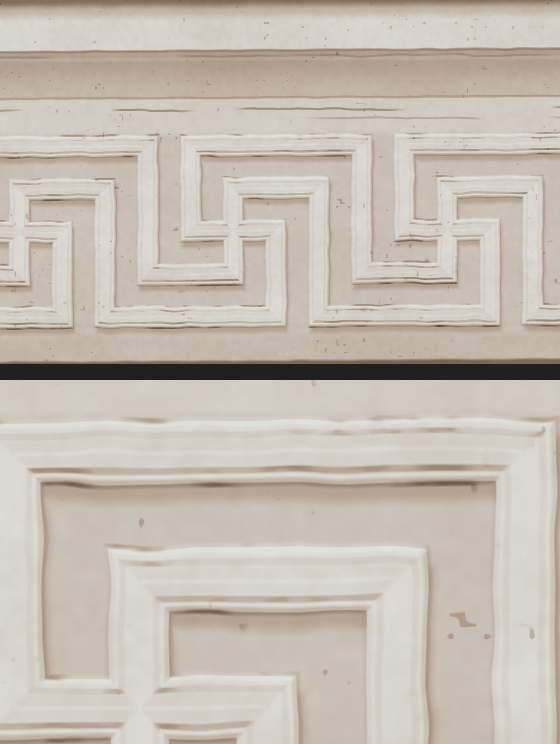
Top: the whole. Bottom: its middle third, enlarged.
Reproduce this pattern procedurally as a Shadertoy shader.

```glsl
// Weathered plaster frieze: an interlocking meander in relief below a cove moulding.

const float MODULE = 0.1175;             // fret grid step, in canvas heights
const float PERIOD = 5.0;                // modules per repeat
const vec2 CROSSING = vec2(0.641, 0.3655);
const float TILT = 0.006;
const vec3 SHADE = vec3(0.55, 0.48, 0.41);
const vec3 CLAY = vec3(0.71, 0.64, 0.58);
const vec3 CREAM = vec3(0.86, 0.855, 0.825);

float hash(vec2 p) {
    p = fract(p * vec2(0.1031, 0.1137));
    p += dot(p, p.yx + 33.33);
    return fract((p.x + p.y) * p.x * 17.0);
}

float noise(vec2 p) {
    vec2 i = floor(p), f = fract(p);
    f = f * f * (3.0 - 2.0 * f);
    return mix(mix(hash(i), hash(i + vec2(1, 0)), f.x),
               mix(hash(i + vec2(0, 1)), hash(i + vec2(1, 1)), f.x), f.y);
}

float fbm(vec2 p) {
    float sum = 0.0, gain = 0.5;
    for (int i = 0; i < 4; i++) {
        sum += gain * noise(p);
        p = p * 2.03 + 17.0;
        gain *= 0.5;
    }
    return sum;
}

// Soft line of half width w around zero
float line(float d, float w) { return 1.0 - smoothstep(0.3 * w, w, abs(d)); }

// Square-cornered distance to an axis-aligned segment
float segment(vec2 p, vec2 a, vec2 b) {
    vec2 d = abs(p - clamp(p, min(a, b), max(a, b)));
    return max(d.x, d.y);
}

// One arm runs from a crossing to the next; it repeats along x
float arm(vec2 p) {
    const vec2 path[7] = vec2[7](vec2(0, 0), vec2(0, 1), vec2(2, 1),
        vec2(2, -2), vec2(6, -2), vec2(6, 0), vec2(5, 0));
    p.x = mod(p.x + 0.5, PERIOD) - 0.5;
    float d = 1e3;
    for (int i = 0; i < 6; i++) {
        d = min(d, segment(p, path[i], path[i + 1]));
        d = min(d, segment(p + vec2(PERIOD, 0), path[i], path[i + 1]));
    }
    return d;
}

// The second arm is the first turned half a revolution
float fret(vec2 p) { return min(arm(p), arm(-p)); }

// Horizontal mouldings, as a tone from 0 (dark) to 1 (light)
float mouldings(float y, float aa) {
    float tone = mix(0.68, 0.86, smoothstep(0.06, 0.13, y));
    float cove = mix(0.66, 0.44, smoothstep(0.74, 0.84, y));
    cove += 0.1 * line(y - 0.838, 0.008);
    float fascia = 0.93 - 0.3 * smoothstep(0.94, 0.975, y) - 0.8 * smoothstep(0.972, 1.0, y);
    tone = mix(tone, cove, smoothstep(-aa, aa, y - 0.732));
    tone = mix(tone, fascia, smoothstep(-aa, aa, y - 0.863));
    tone -= 0.35 * line(y - 0.731, 0.005) + 0.3 * line(y - 0.861, 0.006);
    return tone - 0.9 * (1.0 - smoothstep(0.004, 0.014, y));
}

// Wandering hairline whose strength comes and goes along x
float crack(vec2 p, float height, float seed) {
    float wander = 0.014 * (fbm(vec2(p.x * 9.0, seed)) - 0.5);
    float presence = smoothstep(0.42, 0.6, noise(vec2(p.x * 5.0, seed + 7.0)));
    return presence * line(p.y - height - wander, 0.0045);
}

// Relief tone of the fret over the ground tone
float relief(vec2 q, float ground, float wear, float aa) {
    const float e = 0.03;
    vec2 dx = vec2(e, 0), dy = vec2(0, e);
    float d = fret(q);
    vec2 slope = vec2(fret(q + dx) - fret(q - dx), fret(q + dy) - fret(q - dy)) / (2.0 * e);
    float facing = dot(slope, vec2(-0.3, 1.0));
    float level = abs(slope.y);

    // Recessed ground with shadow thrown from above
    float inside = 1.0 - smoothstep(2.2, 2.35, abs(q.y));
    float shadow = 1.0 - smoothstep(0.17, 0.31, fret(q + vec2(-0.04, 0.14)));
    float tone = ground - inside * 0.1 - 0.27 * shadow;

    // Raised band with a shallow inner panel
    float face = 0.97 - 0.07 * level * (1.0 - smoothstep(0.08, 0.14, d));
    tone = mix(tone, face, 1.0 - smoothstep(0.24 - aa, 0.24 + aa, d));
    tone += line(d - 0.235, 0.05) * (0.2 * facing - 0.12);
    tone -= line(d - 0.14, 0.04) * (0.07 + level * (0.17 - 0.12 * facing));

    // Dirt gathered along the level edges
    float dirt = smoothstep(0.45, 0.68, wear) * level;
    return tone - dirt * (0.6 * line(d - 0.25, 0.035) + 0.45 * line(d - 0.14, 0.03));
}

void mainImage(out vec4 fragColor, in vec2 fragCoord) {
    float aa = 1.0 / iResolution.y;
    vec2 p = fragCoord * aa;
    vec2 level = p - vec2(0.0, TILT * (p.x - CROSSING.x));
    float wear = fbm(p * vec2(14.0, 30.0));
    vec2 wobble = vec2(noise(p * 23.0), noise(p * 23.0 + 40.0)) - 0.5;

    float tone = mouldings(level.y + 0.003 * wobble.y, aa);
    vec2 q = (level - CROSSING) / MODULE + 0.045 * wobble;
    if (abs(q.y) < 2.7) tone = relief(q, tone, wear, aa / MODULE);

    // Cracks, blotches and fine grain
    tone -= 0.6 * crack(level, 0.699, 3.0) + 0.3 * crack(level, 0.674, 11.0);
    tone -= 0.25 * crack(level, 0.845, 23.0);
    tone += 0.16 * (fbm(p * vec2(5.0, 9.0)) - 0.5) + 0.1 * (fbm(p * 70.0) - 0.5);
    tone -= 0.35 * smoothstep(0.86, 0.95, noise(p * 95.0)) * smoothstep(0.5, 0.65, wear);

    vec3 color = tone < 0.5 ? mix(SHADE, CLAY, tone * 2.0)
                            : mix(CLAY, CREAM, min(tone * 2.0 - 1.0, 1.1));
    fragColor = vec4(clamp(color, 0.0, 1.0), 1.0);
}
```
